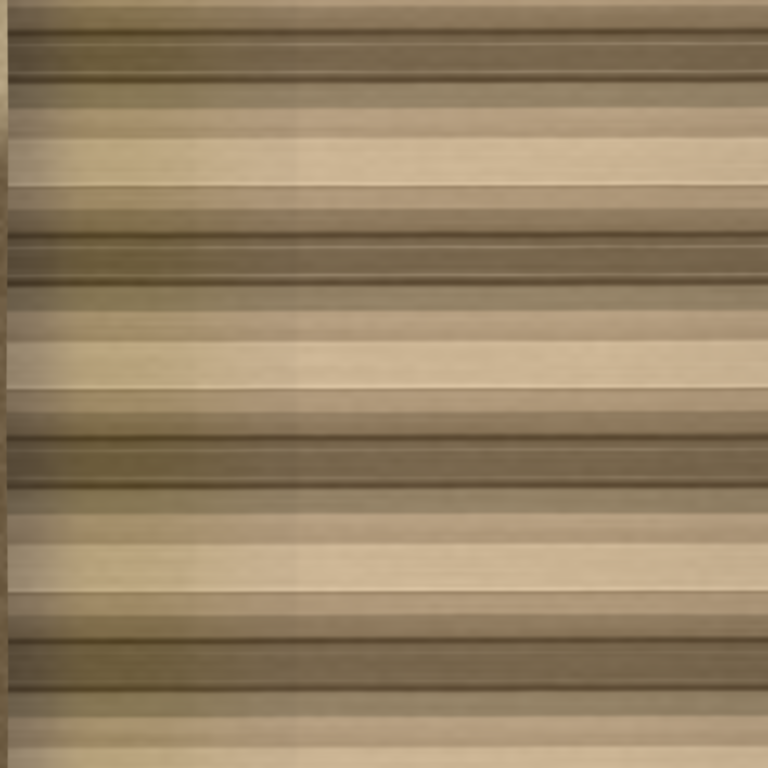
Reproduce this texture procedurally as a Shadertoy shader.

```glsl
// Horizontal slatted shutter: stepped beige bands with dark grooves, shaded toward the left edge.

float hash(vec2 p) {
    return fract(sin(dot(p, vec2(127.1, 311.7))) * 43758.5453);
}

float noise(vec2 p) {
    vec2 i = floor(p), f = fract(p);
    f = f * f * (3.0 - 2.0 * f);
    return mix(mix(hash(i), hash(i + vec2(1, 0)), f.x),
               mix(hash(i + vec2(0, 1)), hash(i + vec2(1, 1)), f.x), f.y);
}

// Soft step with its middle at edge
float rise(float edge, float x, float soft) {
    return smoothstep(edge - soft, edge + soft, x);
}

// Soft line that wraps around the slat
float line(float center, float p, float halfWidth) {
    float d = abs(fract(p - center + 0.5) - 0.5) / halfWidth;
    return exp(-d * d);
}

// Colour across one slat, p runs from 0 at the groove downward to 1
vec3 slatColor(float p, float soft, float ridge) {
    vec3 groove = vec3(0.47, 0.40, 0.30);
    vec3 c = groove;
    c = mix(c, vec3(0.58, 0.51, 0.40), rise(0.25, p, soft));
    c = mix(c, vec3(0.72, 0.63, 0.51), rise(0.375, p, soft));
    c = mix(c, vec3(0.80, 0.71, 0.58), rise(0.525, p, soft * 1.5));
    c = mix(c, vec3(0.69, 0.60, 0.48), rise(0.757, p, soft * 0.7));
    c = mix(c, vec3(0.57, 0.49, 0.38), rise(0.872, p, soft));
    c = mix(c, groove, rise(0.982, p, soft));

    // Gentle gradients inside the lit and shaded steps
    c -= 0.04 * smoothstep(0.40, 0.51, p) * (1.0 - rise(0.525, p, soft));
    c -= 0.03 * smoothstep(0.89, 0.98, p);

    // Dark groove lips, then thin light ridges
    c = mix(c, vec3(0.34, 0.27, 0.18), 0.85 * line(0.003, p, max(soft, 0.015)));
    c = mix(c, vec3(0.35, 0.28, 0.19), 0.85 * line(0.235, p, max(soft, 0.018)));
    c += 0.10 * ridge * (line(0.060, p, 0.009) + line(0.197, p, 0.009));
    c += 0.035 * ridge * line(0.535, p, 0.012);
    c += 0.05 * line(0.745, p, 0.010);
    c -= 0.06 * line(0.766, p, 0.010);
    return c;
}

void mainImage(out vec4 fragColor, in vec2 fragCoord) {
    vec2 uv = fragCoord / iResolution.xy;
    float pixel = 1.0 / iResolution.y;
    float depth = 1.0 - uv.y;

    // Slats repeat a little under four times down the canvas
    float period = 0.2642;
    float wobble = 0.0007 * (noise(vec2(uv.x * 14.0, depth * 9.0)) - 0.5);
    float s = (depth - 0.0417 + 0.002 * uv.x - 0.001 + wobble) / period;
    float soft = max(0.014, 1.2 * pixel / period);

    // Ridges are worn in patches and fade toward the lower slats
    float wear = mix(0.6, 1.1, noise(vec2(uv.x * 18.0, floor(s) * 7.3)));
    float ridge = wear * mix(1.0, 0.3, smoothstep(0.3, 0.85, depth));
    vec3 color = slatColor(fract(s), soft, ridge);

    // Shade deepens to the left, with faint vertical seams
    float shade = mix(0.72, 0.90, smoothstep(0.0, 0.13, uv.x));
    shade += 0.06 * smoothstep(0.10, 0.40, uv.x);
    shade += 0.012 * rise(0.254, uv.x, 0.006) + 0.025 * rise(0.387, uv.x, 0.006);
    shade -= 0.03 * smoothstep(0.75, 1.0, uv.x);
    color *= shade;
    color.b -= 0.035 * smoothstep(0.03, 0.12, uv.x) * (1.0 - smoothstep(0.15, 0.39, uv.x));

    // Fine streaks and blotches
    color += 0.022 * (noise(vec2(uv.x * 5.0, depth * 190.0)) - 0.5);
    color += 0.018 * (noise(uv * vec2(60.0, 90.0)) - 0.5);

    // Narrow frame on the left, lit at its top
    vec3 frame = mix(vec3(0.70, 0.63, 0.50), vec3(0.43, 0.36, 0.26), smoothstep(0.10, 0.24, depth));
    frame += 0.06 * (noise(vec2(uv.x * 90.0, depth * 110.0)) - 0.5);
    float edge = 0.0095 + 0.001 * sin(depth * 9.0);
    color = mix(frame, color, rise(edge, uv.x, max(0.0018, pixel)));

    fragColor = vec4(clamp(color, 0.0, 1.0), 1.0);
}
```
